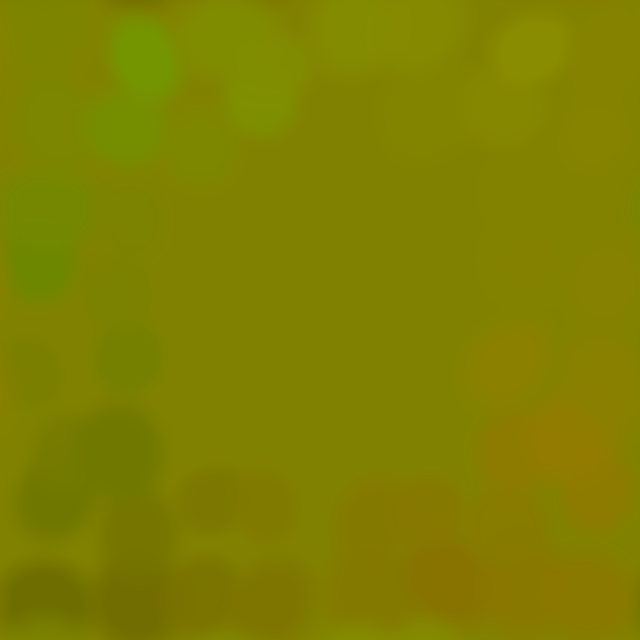
Reproduce this background procedurally as a WebGL 2 fragment shader.

```glsl
#version 300 es
precision highp float;
// A flat olive field framed by two rings of soft, overlapping spots.
// Spots sit on a jittered grid and wrap at the canvas edges; red follows
// their horizontal and green their vertical offset from the centre.

uniform vec2 u_resolution;
out vec4 outColor;

const int GRID = 8;                       // cells per side
const int RINGS = 2;                      // cells filled inward from each edge
const vec2 OLIVE = vec2(0.507, 0.507);    // red and green; blue stays zero

vec2 hash2(vec2 p) {
    vec3 q = fract(p.xyx * vec3(0.1031, 0.1030, 0.0973));
    q += dot(q, q.yzx + 33.33);
    return fract((q.xx + q.yz) * q.zy);
}

// Shortest offset between two points on a canvas that wraps
vec2 wrapOffset(vec2 a, vec2 b) {
    return fract(a - b + 0.5) - 0.5;
}

// Soft ellipse: 1 in its core, fading to 0 at the given radius
float softSpot(vec2 d, float radius, float angle, float stretch) {
    float c = cos(angle), s = sin(angle);
    d = mat2(c, -s, s, c) * d;
    d *= vec2(stretch, 1.0 / stretch);
    return 1.0 - smoothstep(0.4 * radius, radius, length(d));
}

// Shift from olive, weaker toward the upper right
vec2 spotTint(vec2 fromCentre, vec2 rnd) {
    float calm = smoothstep(-0.1, 0.6, fromCentre.x + fromCentre.y);
    float strength = mix(0.02, 0.24, rnd.x) * (1.0 - 0.55 * calm);
    return strength * fromCentre + 0.016 * (rnd.yx - 0.5);
}

bool inFrame(ivec2 cell) {
    ivec2 toEdge = min(cell, GRID - 1 - cell);
    return min(toEdge.x, toEdge.y) < RINGS;
}

void main() {
    vec2 uv = gl_FragCoord.xy / u_resolution;
    vec2 shade = OLIVE;

    // Lay the spots over one another
    for (int y = 0; y < GRID; y++) {
        for (int x = 0; x < GRID; x++) {
            ivec2 cell = ivec2(x, y);
            if (!inFrame(cell)) continue;
            vec2 id = vec2(cell);
            vec2 jitter = hash2(id + 3.7) - 0.5;
            vec2 shape = hash2(id + 19.3);
            vec2 tone = hash2(id + 41.9);

            vec2 centre = (id + 0.5 + 0.6 * jitter) / float(GRID);
            centre = mix(centre, vec2(0.5), 0.03);
            float radius = mix(0.075, 0.105, shape.x);
            float stretch = mix(0.87, 1.15, tone.y);
            float cover = softSpot(wrapOffset(uv, centre), radius,
                                   6.2832 * shape.y, stretch);
            vec2 tint = OLIVE + spotTint(centre - 0.5, tone);
            shade = mix(shade, tint, 0.85 * cover);
        }
    }
    outColor = vec4(shade, 0.0, 1.0);
}
```
